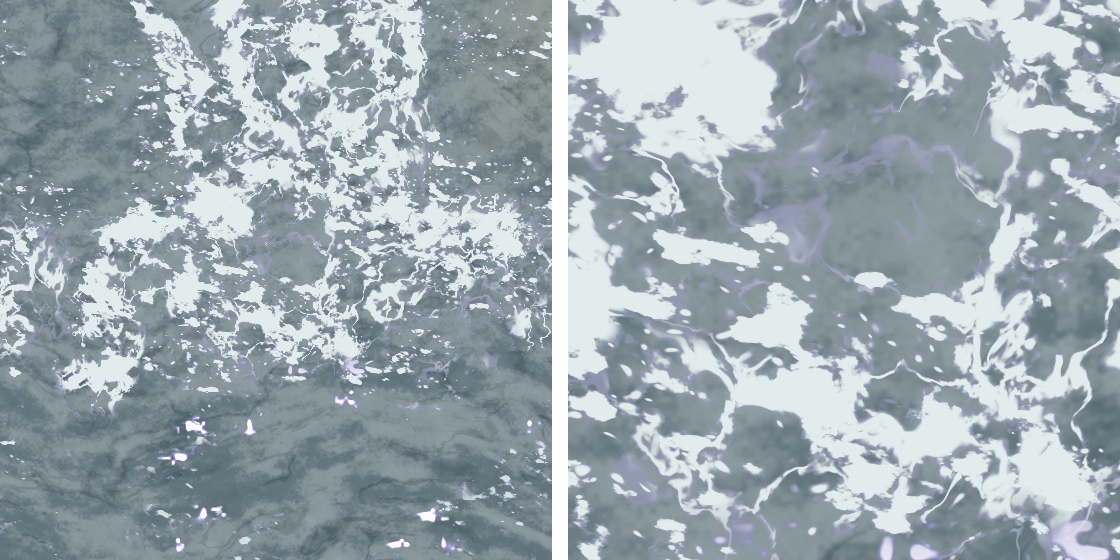
Left: the whole. Right: its middle third, enlarged.
This texture is drawn by a WebGL 2 fragment shader. Its source:

```glsl
#version 300 es
precision highp float;
// Churning grey-green water: foam streams run down into pools above a rippled surface.
// Warped value noise makes ragged foam webs inside a soft cover mask;
// hashed cells scatter small flecks and violet-fringed sun glints.
uniform vec2 u_resolution;
out vec4 fragColor;

float hash(vec2 p) { return fract(sin(dot(p, vec2(127.1, 311.7))) * 43758.5453); }

float noise(vec2 p) {
  vec2 i = floor(p), f = fract(p);
  f = f * f * (3.0 - 2.0 * f);
  return mix(mix(hash(i), hash(i + vec2(1, 0)), f.x),
             mix(hash(i + vec2(0, 1)), hash(i + vec2(1, 1)), f.x), f.y);
}

float fbm(vec2 p) {
  float sum = 0.0, amp = 0.516;
  for (int i = 0; i < 5; i++) {
    sum += amp * noise(p);
    p = mat2(1.6, 1.2, -1.2, 1.6) * p + 7.3;
    amp *= 0.5;
  }
  return sum;
}

float bump(float d) { return exp(-d * d); }

float pool(vec2 p, vec2 centre, float radius) { return bump(length(p - centre) / radius); }

// Where foam gathers: four falling streams, a curved left rim and several pools
float foamCover(vec2 p) {
  float drop = 1.0 - p.y, cover = 0.0;
  for (int i = 0; i < 4; i++) {
    float f = float(i);
    float x = 0.24 + 0.155 * f + (0.5 - 0.17 * f) * drop + 0.025 * sin(drop * 18.0 + f * 2.0);
    cover = max(cover, bump((p.x - x) / 0.036) * smoothstep(0.53, 0.64, p.y));
  }
  vec2 e = (p - vec2(0.42, 0.36)) / 0.27;
  float rim = bump((length(e) - 1.0) / 0.15);
  rim *= (1.0 - smoothstep(-0.1, 0.4, e.x)) * smoothstep(-0.4, 0.0, e.y);
  cover = max(cover, rim);
  cover = max(cover, pool(p, vec2(0.47, 0.73), 0.12));
  cover = max(cover, pool(p, vec2(0.60, 0.92), 0.10));
  cover = max(cover, pool(p, vec2(0.80, 0.55), 0.12));
  cover = max(cover, pool(p, vec2(0.18, 0.36), 0.08));
  cover = max(cover, 0.65 * pool(p, vec2(0.56, 0.70), 0.25));
  return max(cover, 0.55 * bump((p.y - 0.48) / 0.15));
}

// Thin bright strands along the mid level of a noise field
float strands(float n, float width) {
  return 1.0 - smoothstep(0.1 * width, width, abs(n - 0.5));
}

// Small slanted specks, one per hashed cell
float flecks(vec2 p, float scale, float density) {
  vec2 g = p * scale * vec2(0.65, 1.0);
  g.y += 0.25 * g.x;
  vec2 cell = floor(g);
  vec2 offset = 0.5 * vec2(hash(cell + 3.1), hash(cell + 8.7)) - 0.25;
  float size = 0.15 + 0.15 * hash(cell + 5.3);
  float lit = clamp((hash(cell) - 1.0 + density) / 0.2, 0.0, 1.0);
  return lit * (1.0 - smoothstep(0.2 * size, size, length(fract(g) - 0.5 - offset)));
}

void main() {
  vec2 p = gl_FragCoord.xy / u_resolution.y;
  vec2 warp = vec2(fbm(p * 6.0), fbm(p * 6.0 + 17.0)) - 0.5;
  vec2 fray = vec2(noise(p * 60.0), noise(p * 60.0 + 29.0)) - 0.5;
  vec2 q = p + 0.08 * warp + 0.010 * fray;
  float low = 1.0 - smoothstep(0.32, 0.58, p.y + 0.3 * warp.x);

  // Slanted rock sheet above, bowed ripples below, fine grain over both
  float sheet = fbm(vec2(p.x + 0.6 * p.y, p.y - 0.5 * p.x) * vec2(14.0, 30.0) + warp * 2.0);
  float bowed = p.y + 0.055 * cos(6.5 * (p.x - 0.22));
  float ripple = fbm(vec2(p.x * 11.0, bowed * 30.0) + warp * 2.5);
  float tone = 0.56 + mix(1.3 * (sheet - 0.5), 2.3 * (ripple - 0.5), low);
  tone += 0.6 * (fbm(p * 3.0 + 31.0) - 0.5) + 0.9 * (fbm(p * vec2(45.0, 70.0)) - 0.5);
  tone += 0.35 * (noise(p * 240.0) - 0.5);
  tone = mix(tone, smoothstep(0.15, 0.85, tone), 0.6);
  vec3 color = mix(vec3(0.385, 0.455, 0.485), vec3(0.53, 0.59, 0.605), clamp(tone, -0.3, 1.3));
  color += vec3(0.03, 0.01, -0.02) * smoothstep(0.75, 1.0, p.x) * smoothstep(0.6, 0.9, p.y);

  // Soft dark creases
  float crease = strands(fbm(vec2(p.x * 7.0, bowed * 19.0) + warp * 2.0 + 43.0), 0.06);
  color -= 0.07 * crease * smoothstep(0.45, 0.62, fbm(p * 7.0 + 5.0));

  // Milky veil, then coarse and fine foam webs with ragged clots
  float cover = foamCover(q);
  float patches = smoothstep(0.32, 0.60, fbm(p * 10.0 + 61.0));
  float body = cover * (0.45 + 0.55 * patches);
  float shred = fbm(p * 48.0 + warp * 2.0);
  color = mix(color, vec3(0.64, 0.70, 0.71), 0.6 * body * smoothstep(0.42, 0.60, shred));
  float foam = strands(fbm(q * 13.0 + 2.0), 0.02 + 0.13 * body);
  foam = max(foam, 0.9 * strands(fbm(q * 27.0 + 8.0), 0.02 + 0.09 * body));
  foam *= smoothstep(0.10, 0.42, body) * smoothstep(0.28, 0.48, shred + 0.10 * body);
  float clot = 0.5 * fbm(q * 19.0 + 9.0) + 0.5 * shred + 0.25 * (body - 0.6);
  foam = max(foam, smoothstep(0.525, 0.61, clot) * smoothstep(0.15, 0.45, body));

  // Specks and ragged flakes gather in clumps, most of all around the foam
  float clump = smoothstep(0.40, 0.64, fbm(p * 11.0 + 77.0));
  float density = (0.04 + clump) * (0.30 + 0.85 * cover) * mix(1.0, 0.65, low);
  foam = max(foam, 0.95 * flecks(q, 60.0, 0.8 * density));
  foam = max(foam, 0.85 * flecks(q + 0.37, 95.0, density));
  float flake = fbm(vec2(p.x + 0.3 * p.y, p.y) * vec2(38.0, 62.0) + 90.0) + 0.2 * (density - 0.5);
  foam = max(foam, smoothstep(0.57, 0.69, flake) * smoothstep(0.05, 0.30, density));
  float fringe = smoothstep(0.05, 0.25, foam) * (1.0 - smoothstep(0.25, 0.6, foam));
  color = mix(color, vec3(0.89, 0.925, 0.93), smoothstep(0.0, 0.85, foam));
  color = mix(color, vec3(0.55, 0.57, 0.70), 0.7 * fringe);

  // Broken sun glints on the lower ripples
  vec2 g = p * vec2(10.0, 19.0);
  g.x += hash(vec2(floor(g.y), 4.0));
  float lit = step(0.82, hash(floor(g) + 12.0)) * (1.0 - smoothstep(0.30, 0.42, p.y));
  float d = length(fract(g) - 0.5) + 0.6 * (noise(p * 110.0) - 0.4);
  color = mix(color, vec3(0.60, 0.56, 0.88), 0.7 * lit * (1.0 - smoothstep(0.14, 0.26, d)));
  color = mix(color, vec3(0.99, 0.98, 1.0), lit * (1.0 - smoothstep(0.08, 0.19, d)));

  fragColor = vec4(clamp(color, 0.0, 1.0), 1.0);
}
```
